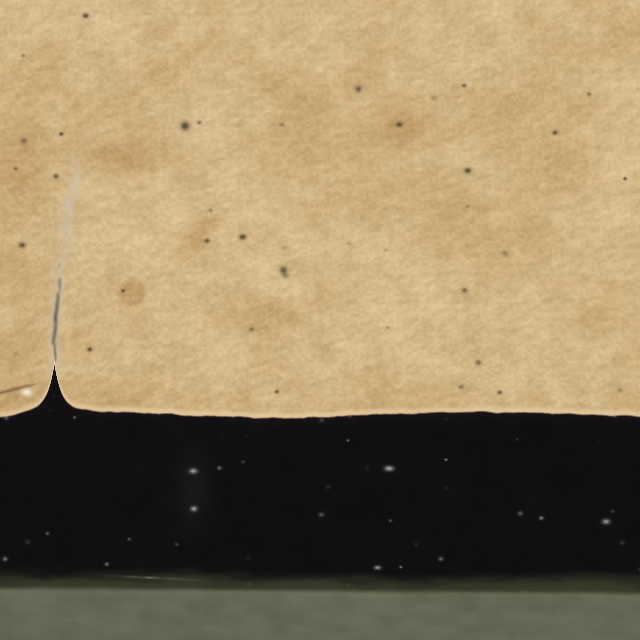
Write a WebGL 1 fragment shader that draws this texture.

```glsl
precision highp float;
uniform vec2 u_resolution;

#define PAPER_LIGHT vec3(0.845, 0.745, 0.565)
#define PAPER_TAN vec3(0.765, 0.635, 0.440)
#define STAIN vec3(0.690, 0.520, 0.310)
#define RIM vec3(0.900, 0.800, 0.630)
#define GAP_BLACK vec3(0.064, 0.062, 0.064)
#define OLIVE vec3(0.225, 0.225, 0.165)
#define LEDGE vec3(0.390, 0.402, 0.332)
#define CRACK_FOOT vec2(0.085, 0.425)
#define LEDGE_TOP 0.080
#define GRAIN 0.11

float hash(vec2 p) {
  return fract(sin(dot(p, vec2(127.1, 311.7))) * 43758.5453);
}

float noise(vec2 p) {
  vec2 i = floor(p), f = fract(p);
  f = f * f * (3.0 - 2.0 * f);
  return mix(mix(hash(i), hash(i + vec2(1, 0)), f.x),
             mix(hash(i + vec2(0, 1)), hash(i + vec2(1, 1)), f.x), f.y);
}

float fbm(vec2 p) {
  float sum = 0.0, amp = 0.5;
  for (int i = 0; i < 5; i++) {
    sum += amp * noise(p);
    p = mat2(1.6, 1.2, -1.2, 1.6) * p + 7.3;
    amp *= 0.5;
  }
  return sum;
}

// Soft elliptical spot, 1 at its centre
float blob(vec2 p, vec2 centre, vec2 radius) {
  vec2 d = (p - centre) / radius;
  return exp(-dot(d, d));
}

// Randomly filled grid of small dots
float specks(vec2 p, float cells, float density, float size) {
  vec2 id = floor(p * cells), f = fract(p * cells);
  vec2 centre = 0.25 + 0.5 * vec2(hash(id + 3.1), hash(id + 8.7));
  float on = step(1.0 - density, hash(id + 17.3));
  float radius = size * cells * mix(0.5, 1.0, hash(id + 5.9));
  return on * hash(id + 1.3) * blob(f, centre, vec2(radius * 1.2, radius));
}

// Height of the torn lower border, with a spike under the crack
float tornEdge(float x) {
  float wave = mix(0.0065, 0.003, x) * cos(9.8 * (x - 0.12));
  float corner = 0.006 * (1.0 - smoothstep(0.0, 0.06, x));
  float spike = 0.070 * exp(-abs(x - CRACK_FOOT.x) / 0.012);
  float ragged = 0.005 * (fbm(vec2(x * 45.0, 2.0)) - 0.5);
  return 0.352 + wave - corner + spike + ragged;
}

vec3 paper(vec2 p, float above) {
  float cloud = fbm(p * 6.0 + 4.0);
  float mottle = fbm(p * 24.0);
  vec2 along = mat2(0.96, -0.28, 0.28, 0.96) * p;
  float fibre = fbm(along * vec2(55.0, 130.0)) - 0.5;
  float light = 0.66 + 1.1 * (cloud - 0.5) + 0.9 * (mottle - 0.5);
  light -= 0.40 * exp(-above / 0.07);
  light += 0.25 * blob(p, vec2(0.58, 0.60), vec2(0.06, 0.03));
  light += 0.25 * blob(p, vec2(0.38, 0.60), vec2(0.04, 0.03));
  vec3 col = mix(PAPER_TAN, PAPER_LIGHT, clamp(light, -0.2, 1.2));

  // Warm stains and one round mark
  vec2 q = p + 0.03 * (vec2(mottle, cloud) - 0.5);
  float stain = blob(q, vec2(0.625, 0.80), vec2(0.045, 0.030));
  stain += blob(q, vec2(0.19, 0.755), vec2(0.060, 0.025));
  stain += blob(q, vec2(0.03, 0.74), vec2(0.040, 0.050));
  stain += 0.8 * blob(q, vec2(0.42, 0.52), vec2(0.040, 0.035));
  vec2 slanted = mat2(0.71, -0.71, 0.71, 0.71) * (q - vec2(0.315, 0.635));
  stain += blob(slanted, vec2(0.0), vec2(0.060, 0.020));
  float ring = length(p - vec2(0.207, 0.544)) + 0.006 * (mottle - 0.5);
  stain += 1.1 * (1.0 - smoothstep(0.016, 0.026, ring));
  col = mix(col, STAIN, clamp(0.42 * stain, 0.0, 0.7));
  col += GRAIN * (fibre + 0.5 * (noise(p * 230.0) - 0.5));

  // Dark flecks
  float fleck = specks(p, 17.0, 0.20, 0.0045);
  fleck += 0.9 * blob(p, vec2(0.289, 0.803), vec2(0.007));
  fleck += 0.8 * blob(p, vec2(0.443, 0.578), vec2(0.006));
  fleck += 0.7 * blob(p, vec2(0.560, 0.861), vec2(0.005));
  col = mix(col, vec3(0.29, 0.24, 0.17), clamp(fleck, 0.0, 0.8));

  // Pale crack with grey fragments towards its foot
  float rise = p.y - CRACK_FOOT.y;
  float path = CRACK_FOOT.x + 0.045 * rise + 0.22 * rise * rise;
  path += 0.014 * (fbm(vec2(p.y * 28.0, 6.0)) - 0.5);
  float off = p.x - path;
  float span = smoothstep(-0.06, 0.01, rise) * (1.0 - smoothstep(0.25, 0.40, rise));
  float chips = noise(vec2(p.x * 90.0, p.y * 75.0));
  float pale = exp(-pow(off / 0.010, 2.0)) * span * (0.3 + 0.6 * chips);
  col = mix(col, vec3(0.81, 0.75, 0.66), pale);
  float dark = exp(-pow(off / 0.0035, 2.0)) * smoothstep(0.35, 0.7, chips);
  dark *= span * (1.0 - smoothstep(0.02, 0.25, rise));
  col = mix(col, vec3(0.27, 0.26, 0.22), 0.8 * dark);

  // Lifted fold at the left corner
  float fold = p.y - 0.386 - 0.25 * p.x;
  float corner = 1.0 - smoothstep(0.04, 0.07, p.x);
  col = mix(col, vec3(0.40, 0.29, 0.18), 0.6 * corner * exp(-pow(fold / 0.003, 2.0)));
  col = mix(col, vec3(0.95, 0.90, 0.82), blob(p, vec2(0.042, 0.387), vec2(0.009, 0.006)));
  return mix(col, RIM, 0.75 * exp(-pow((above - 0.004) / 0.005, 2.0)));
}

vec3 gap(vec2 p, float below) {
  vec3 col = GAP_BLACK + 0.02 * (fbm(p * 40.0) - 0.5);
  col += vec3(0.035, 0.012, 0.035) * exp(-below / 0.007);
  col += 0.035 * blob(p, vec2(0.302, 0.240), vec2(0.025, 0.060));
  float dust = 0.6 * specks(p + 0.4, 26.0, 0.22, 0.0035);
  dust += 0.7 * blob(p, vec2(0.302, 0.264), vec2(0.006, 0.004));
  dust += 0.7 * blob(p, vec2(0.303, 0.205), vec2(0.005, 0.004));
  dust += 0.8 * blob(p, vec2(0.608, 0.268), vec2(0.007, 0.004));
  dust += 0.7 * blob(p, vec2(0.947, 0.185), vec2(0.006, 0.004));
  dust += 0.7 * blob(p, vec2(0.590, 0.113), vec2(0.005, 0.003));
  return col + dust * vec3(0.70, 0.72, 0.70);
}

void main() {
  vec2 p = gl_FragCoord.xy / u_resolution;
  float soft = max(0.002, 1.0 / u_resolution.y);
  float above = p.y - tornEdge(p.x);
  vec3 col = mix(gap(p, max(-above, 0.0)), paper(p, max(above, 0.0)),
                 smoothstep(-soft, soft, above));

  // Worn olive border, then the grey-green ledge
  float wear = 0.022 * (fbm(p * vec2(14.0, 60.0)) - 0.5);
  float border = 1.0 - smoothstep(0.083, 0.116, p.y + wear + 0.006 * p.x);
  col = mix(col, OLIVE, border);
  float scratch = p.y - 0.097 + 0.05 * (p.x - 0.24);
  col += 0.35 * exp(-pow(scratch / 0.002, 2.0)) * blob(p, vec2(0.24, 0.097), vec2(0.05, 0.02))
       * noise(p * 90.0);
  float top = p.y - LEDGE_TOP + 0.008 * p.x + 0.2 * wear;
  vec3 ledge = LEDGE + 0.07 * (fbm(p * vec2(30.0, 60.0)) - 0.5);
  ledge += vec3(0.03, 0.03, 0.0) * exp(-abs(top) / 0.006);
  col = mix(ledge, col, smoothstep(-0.005, 0.006, top));

  gl_FragColor = vec4(clamp(col, 0.0, 1.0), 1.0);
}
```
